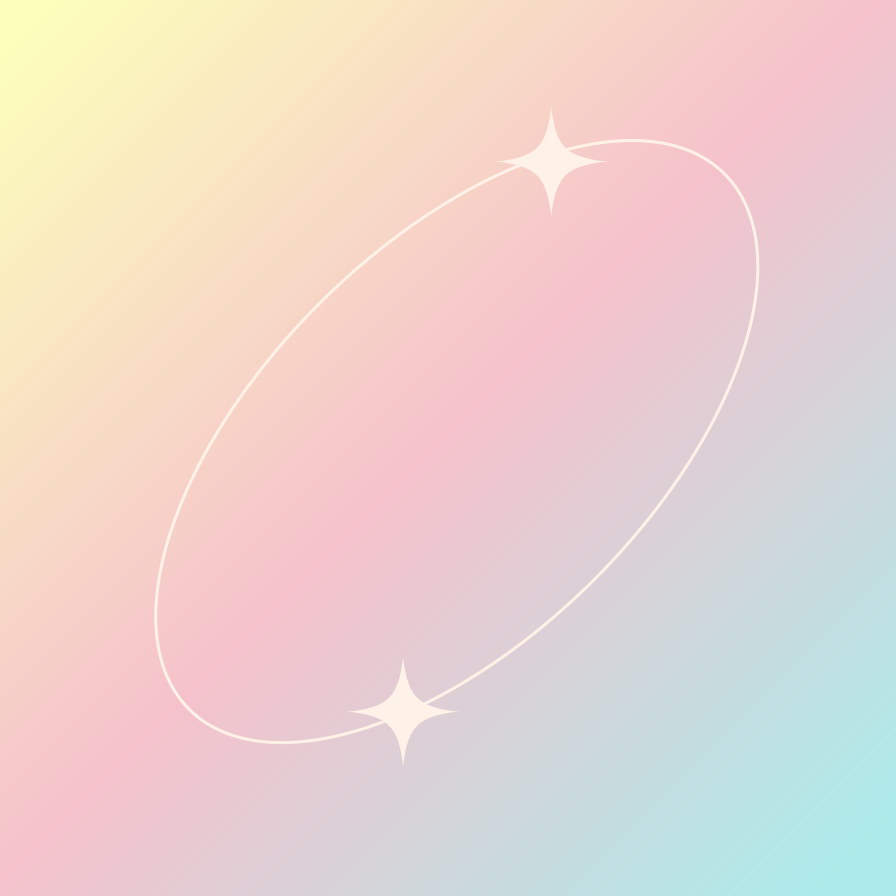
Give the GLSL for this background, as a WebGL 1 fragment shader.

```glsl
precision highp float;
// Pastel diagonal gradient (yellow, pink, cyan) under a thin tilted ellipse
// that carries two four-pointed sparkles. The ellipse uses a gradient-scaled
// implicit distance; each sparkle is bounded by four hyperbolic arcs.

uniform vec2 u_resolution;

#define RING_CENTER vec2(0.5098, 0.5072)
#define RING_RADII vec2(0.4225, 0.2174)
#define RING_HALF_WIDTH 0.0017
#define UPPER_STAR vec2(0.6152, 0.8197)
#define LOWER_STAR vec2(0.4499, 0.2057)
#define STAR_RADIUS 0.0605
#define STAR_FULLNESS 0.14
#define GRADIENT_STOPS vec3(0.025, 0.493, 0.965)

const vec3 YELLOW = vec3(0.990, 1.000, 0.735);
const vec3 PINK = vec3(0.960, 0.760, 0.798);
const vec3 CYAN = vec3(0.670, 0.925, 0.922);
const vec3 CREAM = vec3(0.995, 0.945, 0.905);

// Three-stop gradient from the top left to the bottom right.
vec3 background(vec2 uv) {
  float t = 0.5 * (uv.x + 1.0 - uv.y);
  vec3 stops = GRADIENT_STOPS;
  float warm = clamp((t - stops.x) / (stops.y - stops.x), 0.0, 1.0);
  float cool = clamp((t - stops.y) / (stops.z - stops.y), 0.0, 1.0);
  return mix(mix(YELLOW, PINK, warm), CYAN, cool);
}

// Approximate signed distance to an ellipse with its long axis at 45 degrees.
float ellipseDistance(vec2 p, vec2 radii) {
  vec2 q = vec2(p.x + p.y, p.y - p.x) * 0.70710678 / radii;
  float level = length(q);
  return (level - 1.0) * level / max(length(q / radii), 0.0001);
}

// Approximate signed distance to a sparkle with concave sides.
float starDistance(vec2 p) {
  float k = STAR_FULLNESS;
  vec2 q = abs(p) / STAR_RADIUS + k;
  return STAR_RADIUS * (q.x * q.y - k * (1.0 + k)) / length(q);
}

// Antialiased coverage of a signed distance.
float coverage(float dist, float pixel) {
  return clamp(0.5 - dist / pixel, 0.0, 1.0);
}

void main() {
  vec2 uv = gl_FragCoord.xy / u_resolution;
  float pixel = 1.0 / min(u_resolution.x, u_resolution.y);

  float ring = abs(ellipseDistance(uv - RING_CENTER, RING_RADII)) - RING_HALF_WIDTH;
  float stars = min(starDistance(uv - UPPER_STAR), starDistance(uv - LOWER_STAR));

  float ink = coverage(min(ring, stars), pixel);
  gl_FragColor = vec4(mix(background(uv), CREAM, ink), 1.0);
}
```
